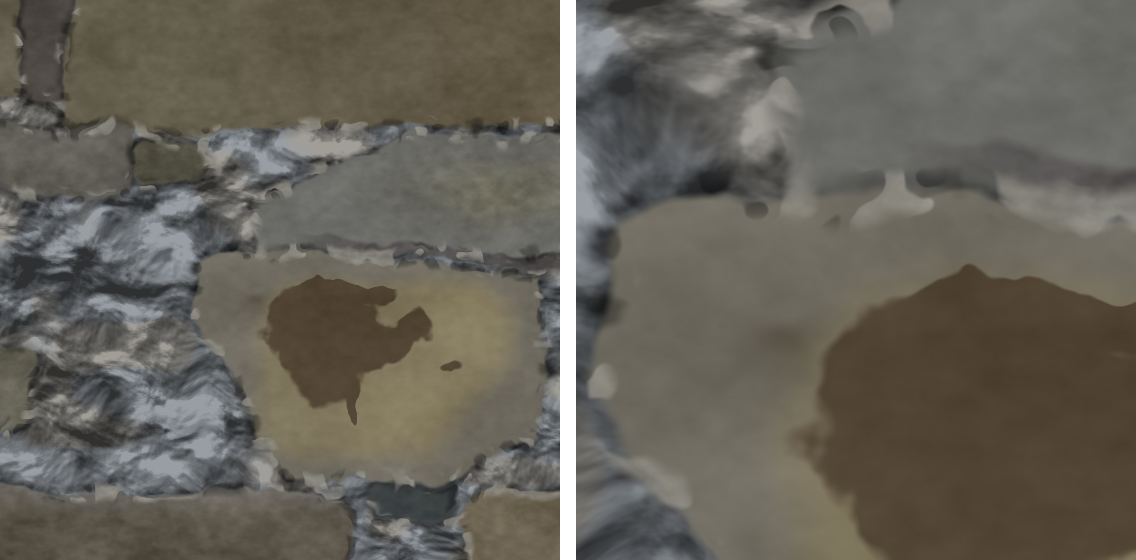
Left: the whole. Right: its middle third, enlarged.
A WebGL 2 fragment shader for this texture:

```glsl
#version 300 es
precision highp float;
// Weathered masonry: worn slabs and one ochre, stained block set in broken rubble.
// Warped distance fields shape the stones; layered value noise gives the
// relief of the mortar, the mottling of the faces and the chipped pale edges.
uniform vec2 u_resolution;
out vec4 fragColor;

float hash(vec2 p) {
  vec3 q = fract(p.xyx * 0.1031);
  q += dot(q, q.yzx + 33.33);
  return fract((q.x + q.y) * q.z);
}

float noise(vec2 p) {
  vec2 i = floor(p), f = fract(p);
  f = f * f * (3.0 - 2.0 * f);
  return mix(mix(hash(i), hash(i + vec2(1, 0)), f.x),
             mix(hash(i + vec2(0, 1)), hash(i + vec2(1, 1)), f.x), f.y);
}

float fbm(vec2 p) {
  float sum = 0.0, amp = 0.52;
  for (int i = 0; i < 5; i++) {
    sum += amp * noise(p);
    p = mat2(1.6, 1.2, -1.2, 1.6) * p + 17.3;
    amp *= 0.5;
  }
  return sum;
}

// Rounded box
float slab(vec2 p, vec2 centre, vec2 halfSize, float r) {
  vec2 q = abs(p - centre) - halfSize + r;
  return length(max(q, 0.0)) + min(max(q.x, q.y), 0.0) - r;
}

// Soft elliptical patch
float blob(vec2 p, vec2 centre, vec2 radius) {
  vec2 q = (p - centre) / radius;
  return exp(-dot(q, q));
}

float rubbleHeight(vec2 p) {
  vec2 bend = vec2(noise(p * 16.0), noise(p * 16.0 + 40.0)) - 0.5;
  return fbm((p + bend * 0.035) * vec2(19, 27) + 5.0);
}

// Covers the wall with one stone, shading the joint beside it
void lay(inout vec3 wall, inout float joint, float d, vec3 face) {
  wall *= 1.0 - 0.22 * smoothstep(0.018, 0.0, d);
  wall = mix(wall, face, smoothstep(0.004, -0.005, d));
  joint = min(joint, abs(d));
}

void main() {
  vec2 p = gl_FragCoord.xy / u_resolution;
  vec2 coarse = vec2(fbm(p * 9.0), fbm(p * 9.0 + 31.0)) - 0.5;
  vec2 fine = vec2(noise(p * 48.0), noise(p * 48.0 + 63.0)) - 0.5;
  vec2 w = p + coarse * 0.045 + fine * 0.009;
  float mottle = fbm(p * vec2(7, 11) + 80.0) - 0.5;
  float grain = fbm(p * vec2(55, 75)) - 0.5;
  float wear = mottle * 0.13 + grain * 0.075;

  // Rubble and mortar, lit from above
  float h = rubbleHeight(p);
  float slope = h - rubbleHeight(p + vec2(-0.003, 0.007));
  float pale = blob(w, vec2(0.25, 0.62), vec2(0.13, 0.06))
             + blob(w, vec2(0.50, 0.73), vec2(0.13, 0.04))
             + blob(w, vec2(0.34, 0.17), vec2(0.38, 0.04))
             + blob(w, vec2(0.38, 0.34), vec2(0.05, 0.13));
  float dark = blob(w, vec2(0.22, 0.50), vec2(0.16, 0.05))
             + blob(w, vec2(0.06, 0.54), vec2(0.09, 0.08))
             + blob(w, vec2(0.37, 0.24), vec2(0.09, 0.04))
             + blob(w, vec2(0.10, 0.31), vec2(0.03, 0.06))
             + blob(w, vec2(0.39, 0.67), vec2(0.04, 0.05));
  float tone = 0.39 + (h - 0.5) * 0.65 + slope * 0.55 + pale * 0.09 - dark * 0.10;
  tone += 0.07 * smoothstep(0.55, 0.63, h);
  vec3 tint = mix(vec3(1.02, 1.0, 0.96), vec3(0.96, 1.0, 1.04),
                  smoothstep(0.35, 0.6, noise(p * 13.0)));
  vec3 wall = clamp(tone, 0.19, 0.62) * tint;
  float joint = 1.0;

  // Upper courses
  vec3 umber = mix(vec3(0.385, 0.365, 0.30), vec3(0.375, 0.34, 0.265), p.x) + wear;
  lay(wall, joint, slab(w, vec2(0.08, 0.93), vec2(0.045, 0.11), 0.02), vec3(0.30, 0.28, 0.26) + wear);
  lay(wall, joint, slab(w, vec2(-0.1, 0.95), vec2(0.135, 0.13), 0.02), umber);
  lay(wall, joint, slab(w, vec2(0.68, 0.98), vec2(0.555, 0.215), 0.03), umber);
  lay(wall, joint, slab(w, vec2(0.02, 0.715), vec2(0.22, 0.06), 0.03), vec3(0.345, 0.335, 0.305) + wear * 1.4);
  lay(wall, joint, slab(w, vec2(0.31, 0.715), vec2(0.07, 0.035), 0.03), vec3(0.33, 0.32, 0.27) + wear * 1.6);
  float wedge = max(slab(w, vec2(0.80, 0.65), vec2(0.35, 0.102), 0.04),
                    dot(w - vec2(0.46, 0.65), vec2(-0.35, 0.94)));
  float tan1 = blob(w, vec2(0.9, 0.66), vec2(0.16, 0.06));
  lay(wall, joint, wedge, mix(vec3(0.405, 0.405, 0.39), vec3(0.44, 0.43, 0.37), tan1) + wear * (1.0 + tan1));
  float seam = abs(w.y - 0.565 + 0.10 * (w.x - 0.62)) - 0.009;
  wall = mix(wall, vec3(0.28, 0.265, 0.265) + wear * 1.8,
             0.85 * smoothstep(0.006, -0.004, seam) * smoothstep(0.5, 0.66, p.x));

  // Lower course and side stone
  lay(wall, joint, slab(w, vec2(0.24, 0.0), vec2(0.39, 0.125), 0.03),
      mix(vec3(0.355, 0.33, 0.285), vec3(0.43, 0.42, 0.40), smoothstep(0.07, 0.14, w.y)) + wear * 1.5);
  lay(wall, joint, slab(w, vec2(0.98, 0.0), vec2(0.15, 0.115), 0.04), vec3(0.41, 0.375, 0.305) + wear * 1.4);
  lay(wall, joint, slab(w, vec2(-0.03, 0.31), vec2(0.09, 0.07), 0.02), vec3(0.385, 0.375, 0.325) + wear * 1.5);
  lay(wall, joint, slab(w, vec2(0.745, 0.115), vec2(0.075, 0.036), 0.015), vec3(0.23, 0.25, 0.255) + wear);

  // Ochre block: a box trimmed by slanted planes
  float block = slab(w, vec2(0.66, 0.355), vec2(0.31, 0.207), 0.05);
  block = max(block, dot(w - vec2(0.35, 0.44), vec2(-0.87, -0.50)));
  block = max(block, dot(w - vec2(0.80, 0.14), vec2(0.38, -0.92)));
  block = max(block, dot(w - vec2(0.40, 0.565), vec2(0.10, 0.995)));
  float heart = max(slab(w, vec2(0.69, 0.34), vec2(0.23, 0.16), 0.09),
                    dot(w - vec2(0.85, 0.27), vec2(0.70, -0.71)));
  vec3 face = mix(vec3(0.425, 0.41, 0.37), vec3(0.485, 0.45, 0.355), smoothstep(0.025, -0.035, heart));
  face += vec3(0.04, 0.035, 0.015) * (blob(w, vec2(0.83, 0.42), vec2(0.09, 0.07)) + blob(w, vec2(0.72, 0.27), vec2(0.10, 0.06)));
  face += wear * 0.75;

  // Brown stain with a thin run below it
  vec2 s = p + coarse * 0.12 + fine * 0.014;
  float stain = blob(s, vec2(0.55, 0.43), vec2(0.075, 0.055))
              + blob(s, vec2(0.61, 0.365), vec2(0.085, 0.075))
              + blob(s, vec2(0.72, 0.39), vec2(0.075, 0.04))
              + blob(s, vec2(0.64, 0.475), vec2(0.07, 0.016))
              + blob(s, vec2(0.635, 0.27), vec2(0.010, 0.05))
              + blob(s, vec2(0.82, 0.31), vec2(0.025, 0.02)) * 0.7;
  face = mix(face, vec3(0.315, 0.265, 0.20) + wear * 0.6, smoothstep(0.46, 0.62, stain));
  face = mix(face, vec3(0.33, 0.30, 0.25), 0.7 * blob(w, vec2(0.46, 0.463), vec2(0.02, 0.015)));
  lay(wall, joint, block, face);

  // Pale chips and dark pits along the joints
  float chips = noise(p * vec2(38, 50) + coarse * 4.0 + 9.0);
  float edge = smoothstep(0.018, 0.004, joint);
  wall = mix(wall, vec3(0.56, 0.55, 0.515) + grain * 0.2, 0.8 * edge * smoothstep(0.64, 0.76, chips));
  wall *= 1.0 - 0.3 * edge * smoothstep(0.34, 0.20, chips);
  fragColor = vec4(wall, 1.0);
}
```
